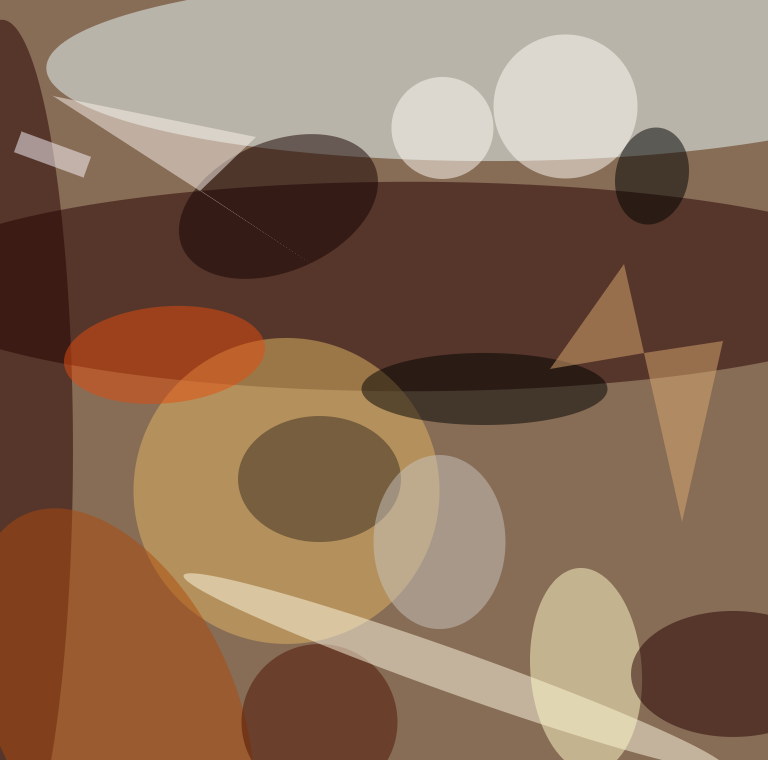
Write a Shadertoy shader that draws this background.

```glsl
#define OPACITY 0.5
#define GROUND vec3(0.529, 0.424, 0.337)
#define MIST vec3(0.92, 0.99, 0.99)
#define IVORY vec3(1.0, 0.99, 0.96)
#define CREAM vec3(1.0, 0.98, 0.83)
#define MAROON vec3(0.145, 0.0, 0.0)
#define GOLD vec3(0.882, 0.714, 0.384)
#define ORANGE vec3(0.886, 0.298, 0.05)
#define SIENNA vec3(0.678, 0.29, 0.04)
#define UMBER vec3(0.22, 0.17, 0.125)
#define TAN vec3(0.855, 0.66, 0.43)
#define SILVER vec3(0.788, 0.769, 0.745)

// Coordinates relative to a centre, in a frame turned counterclockwise
vec2 localFrame(vec2 p, vec2 center, float angle) {
    float c = cos(angle), s = sin(angle);
    return mat2(c, -s, s, c) * (p - center);
}

// Approximate signed distance: implicit value over its gradient
float ellipse(vec2 p, vec2 center, vec2 radii, float angle) {
    vec2 q = localFrame(p, center, angle) / radii;
    return (dot(q, q) - 1.0) / (2.0 * length(q / radii) + 1e-3);
}

float disc(vec2 p, vec2 center, float radius) {
    return length(p - center) - radius;
}

float box(vec2 p, vec2 center, vec2 halfSize, float angle) {
    vec2 q = abs(localFrame(p, center, angle)) - halfSize;
    return max(q.x, q.y);
}

// Signed distance to the line ab, positive on its left
float edge(vec2 p, vec2 a, vec2 b) {
    vec2 along = normalize(b - a);
    return dot(p - a, vec2(-along.y, along.x));
}

// Corners run clockwise
float triangle(vec2 p, vec2 a, vec2 b, vec2 c) {
    return max(edge(p, a, b), max(edge(p, b, c), edge(p, c, a)));
}

// Lay a translucent shape over the colour with a one-pixel smooth edge
void paint(inout vec3 color, float dist, vec3 tint) {
    float coverage = clamp(0.5 - dist * iResolution.y, 0.0, 1.0);
    color = mix(color, tint, OPACITY * coverage);
}

void mainImage(out vec4 fragColor, in vec2 fragCoord) {
    vec2 p = fragCoord / iResolution.y;
    vec3 color = GROUND;

    // Broad sweeps
    paint(color, ellipse(p, vec2(0.645, 0.9105), vec2(0.584, 0.1224), 0.0), MIST);
    paint(color, ellipse(p, vec2(0.5395, 0.623), vec2(0.6737, 0.1378), 0.0), MAROON);
    paint(color, ellipse(p, vec2(0.0026, 0.408), vec2(0.0934, 0.566), 0.0), MAROON);

    // Warm forms
    paint(color, disc(p, vec2(0.377, 0.354), 0.2013), GOLD);
    paint(color, ellipse(p, vec2(0.2164, 0.533), vec2(0.1326, 0.0637), 0.088), ORANGE);
    paint(color, ellipse(p, vec2(0.1487, 0.0737), vec2(0.275, 0.158), -1.126), SIENNA);

    // Dark ovals
    paint(color, ellipse(p, vec2(0.3664, 0.7283), vec2(0.1375, 0.0855), 0.4), MAROON * 0.55);
    paint(color, ellipse(p, vec2(0.8579, 0.7684), vec2(0.0643, 0.048), 1.38), vec3(0));
    paint(color, ellipse(p, vec2(0.6375, 0.4882), vec2(0.1618, 0.0474), 0.0), vec3(0));
    paint(color, ellipse(p, vec2(0.4204, 0.3697), vec2(0.1072, 0.0829), 0.0), UMBER);
    paint(color, disc(p, vec2(0.4204, 0.05), 0.1026), SIENNA * vec3(0.445, 0.24, 0.0));

    // Pale ovals
    paint(color, ellipse(p, vec2(0.5783, 0.2868), vec2(0.0868, 0.1145), 0.0), SILVER);
    paint(color, ellipse(p, vec2(0.5987, 0.1158), vec2(0.379, 0.0283), -0.342), CREAM + vec3(0, 0, 0.06));
    paint(color, ellipse(p, vec2(0.7711, 0.1184), vec2(0.1345, 0.0733), -1.5), CREAM - vec3(0, 0, 0.05));
    paint(color, disc(p, vec2(0.5822, 0.8316), 0.0671), IVORY);
    paint(color, disc(p, vec2(0.7441, 0.8599), 0.0947), IVORY);
    paint(color, ellipse(p, vec2(0.9645, 0.1132), vec2(0.1342, 0.0829), 0.0), MAROON);

    // Shards: a pale wedge with its sliver, a tan bow and a tilted bar
    vec2 wedgeTip = vec2(0.2632, 0.7487);
    float wedge = triangle(p, vec2(0.0697, 0.8737), vec2(0.3368, 0.8197), wedgeTip);
    float sliver = triangle(p, wedgeTip + vec2(-0.004, 0.003), wedgeTip + vec2(0.004, -0.0015), vec2(0.329, 0.706));
    sliver = max(sliver, edge(p, vec2(0.329, 0.706), wedgeTip) - 0.001);
    paint(color, min(wedge, sliver), IVORY - vec3(0.02, 0.04, 0.04));

    vec2 bowKnot = vec2(0.8474, 0.5355);
    float upperBow = triangle(p, vec2(0.8211, 0.6526), bowKnot, vec2(0.7237, 0.5145));
    float lowerBow = triangle(p, bowKnot, vec2(0.9513, 0.5513), vec2(0.8974, 0.3132));
    paint(color, min(upperBow, lowerBow), TAN);

    paint(color, box(p, vec2(0.0691, 0.7967), vec2(0.0487, 0.0145), -0.35), vec3(0.99, 0.97, 1.0));

    fragColor = vec4(color, 1.0);
}
```
